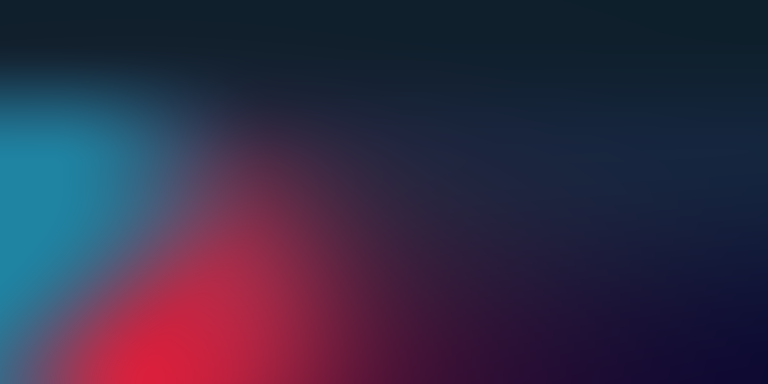
Reproduce this background procedurally as a WebGL 2 fragment shader.

```glsl
#version 300 es
precision highp float;

uniform vec2 u_resolution;
out vec4 fragColor;

// Lengths are in canvas heights, from the lower left corner.
const vec3 SLATE   = vec3(0.055, 0.122, 0.172);
const vec3 NAVY    = vec3(0.075, 0.148, 0.245);
const vec3 INDIGO  = vec3(0.028, 0.035, 0.195);
const vec3 ROSE    = vec3(0.620, 0.240, 0.360);
const vec3 CRIMSON = vec3(0.900, 0.120, 0.230);
const vec3 TEAL    = vec3(0.120, 0.515, 0.635);

const vec2 PLUME_CENTER = vec2(0.54, 0.25);
const vec2 PLUME_RADIUS = vec2(0.33, 0.38);
const float PLUME_STRENGTH = 0.80;
const vec2 PLUME_FADE = vec2(0.55, 0.85);

const vec2 EMBER_CENTER = vec2(0.34, 0.0);
const vec2 CORE_RADIUS = vec2(0.37, 0.33);
const float CORE_STRENGTH = 0.52;
const vec2 HALO_RADIUS = vec2(1.0, 0.50);
const float HALO_STRENGTH = 0.42;

const vec2 TEAL_TOP = vec2(0.57, 0.90);
const float TEAL_FOOT = 0.10;
const float TEAL_BULGE = 0.33;
const float TEAL_SOFTNESS = 0.30;

// Elliptical bell, 1 at its center.
float glow(vec2 p, vec2 center, vec2 radius) {
    vec2 d = (p - center) / radius;
    return exp(-dot(d, d));
}

// Dark vertical wash, deepest at the lower right.
vec3 nightWash(vec2 p) {
    float height = p.y - 0.08 * (p.x - 1.0);
    vec3 color = mix(INDIGO, NAVY, smoothstep(-0.10, 0.55, height));
    return mix(color, SLATE, smoothstep(0.58, 0.92, p.y));
}

// Rounded mass on the left side, narrowing toward the bottom.
float tealMask(vec2 p) {
    float edge = TEAL_FOOT + TEAL_BULGE * smoothstep(0.0, 0.5, p.y);
    float side = 1.0 - smoothstep(edge - TEAL_SOFTNESS, edge + TEAL_SOFTNESS, p.x);
    return side * (1.0 - smoothstep(TEAL_TOP.x, TEAL_TOP.y, p.y));
}

void main() {
    vec2 p = gl_FragCoord.xy / u_resolution.y;
    vec3 color = nightWash(p);

    // Rose plume rising from the warm corner
    float plume = PLUME_STRENGTH * glow(p, PLUME_CENTER, PLUME_RADIUS);
    plume *= 1.0 - smoothstep(PLUME_FADE.x, PLUME_FADE.y, p.y);
    color = mix(color, ROSE, plume);

    // Crimson core with a wide halo
    float ember = CORE_STRENGTH * glow(p, EMBER_CENTER, CORE_RADIUS)
                + HALO_STRENGTH * glow(p, EMBER_CENTER, HALO_RADIUS);
    color = mix(color, CRIMSON, ember);

    // Teal light over everything
    color = mix(color, TEAL, tealMask(p));

    fragColor = vec4(color, 1.0);
}
```
